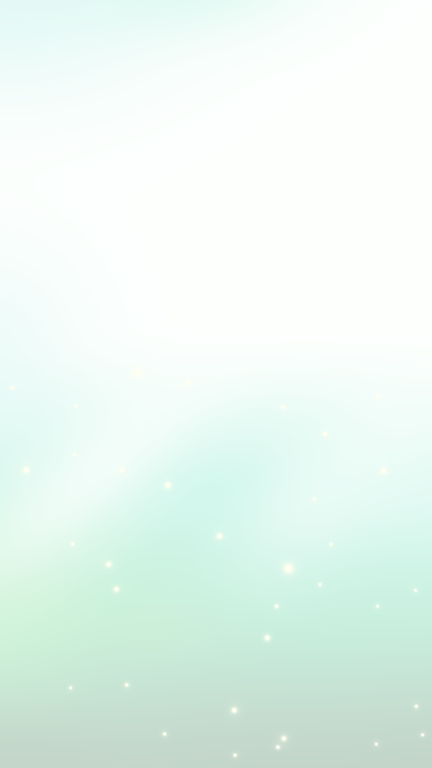
Reproduce this background procedurally as a WebGL 2 fragment shader.

```glsl
#version 300 es
precision highp float;
// Pale mint sky with soft white haze, slanted light rays and glowing motes.

#define ASPECT 0.5625
#define MOTE_TOP 0.53
#define MOTE_CHANCE 0.42
#define MOTE_LAYERS 2
#define RAY_SLOPE 0.8
#define RAY_STRENGTH 0.16
#define MOTTLE 0.035

uniform vec2 u_resolution;
out vec4 outColor;

const vec3 WHITE = vec3(0.992, 1.0, 0.992);
const vec3 AQUA = vec3(0.805, 0.965, 0.922);
const vec3 MINT = vec3(0.785, 0.940, 0.875);
const vec3 SAGE = vec3(0.765, 0.832, 0.785);
const vec3 LEAF = vec3(0.815, 0.955, 0.835);
const vec3 ICE = vec3(0.890, 0.975, 0.965);
const vec3 MOTE = vec3(1.0, 1.0, 0.94);

float hash(vec2 p) {
  vec3 h = fract(vec3(p.xyx) * 0.1031);
  h += dot(h, h.yzx + 33.33);
  return fract((h.x + h.y) * h.z);
}

float noise(vec2 p) {
  vec2 i = floor(p), f = fract(p);
  f = f * f * (3.0 - 2.0 * f);
  return mix(mix(hash(i), hash(i + vec2(1, 0)), f.x),
             mix(hash(i + vec2(0, 1)), hash(i + vec2(1, 1)), f.x), f.y);
}

// Soft elliptical patch, turned by an angle
float puff(vec2 p, vec2 centre, vec2 radii, float angle) {
  vec2 d = p - centre;
  float c = cos(angle), s = sin(angle);
  d = vec2(c * d.x + s * d.y, c * d.y - s * d.x) / radii;
  return exp(-dot(d, d));
}

vec3 sky(vec2 p) {
  float y = p.y + MOTTLE * (noise(p * 5.0) - 0.5);
  vec3 c = mix(SAGE, MINT, smoothstep(-0.02, 0.24, y));
  c = mix(c, AQUA, smoothstep(0.18, 0.38, y));
  c = mix(c, WHITE, smoothstep(0.37, 0.57, y));
  // Green warmth low on the left, cool tint on the middle left
  c = mix(c, LEAF, 0.75 * puff(p, vec2(0.0, 0.22), vec2(0.17, 0.13), 0.0));
  c = mix(c, LEAF, 0.35 * puff(p, vec2(0.21, 0.18), vec2(0.08, 0.05), 0.0));
  c = mix(c, ICE, 0.65 * puff(p, vec2(-0.02, 0.52), vec2(0.13, 0.15), 0.0));
  // Tints along the top edge
  c = mix(c, ICE, 0.9 * puff(p, vec2(0.0, 1.0), vec2(0.22, 0.13), 0.0));
  c = mix(c, AQUA, 0.6 * puff(p, vec2(0.24, 1.03), vec2(0.16, 0.07), 0.0));
  return c;
}

vec3 addHaze(vec3 c, vec2 p) {
  c = mix(c, WHITE, 0.68 * puff(p, vec2(0.13, 0.39), vec2(0.21, 0.075), 0.72));
  c = mix(c, WHITE, 0.55 * puff(p, vec2(0.43, 0.37), vec2(0.15, 0.085), 0.75));
  c = mix(c, WHITE, 0.45 * puff(p, vec2(0.56, 0.42), vec2(0.10, 0.14), 0.0));
  // Thin rays that rise to the right
  float across = dot(p, normalize(vec2(-RAY_SLOPE, 1.0)));
  float ray = noise(vec2(across * 55.0, 3.0)) * noise(vec2(across * 21.0, 8.0));
  float mask = puff(p, vec2(0.08, 0.39), vec2(0.20, 0.10), 0.7);
  mask += 0.5 * puff(p, vec2(0.50, 0.87), vec2(0.15), 0.0);
  return mix(c, WHITE, RAY_STRENGTH * 2.0 * ray * mask);
}

// One mote at most per cell, kept clear of the cell border
float motes(vec2 p, float cell, float size, float seed) {
  vec2 id = floor(p / cell);
  vec2 key = id + seed;
  vec2 jitter = vec2(hash(key + 17.3), hash(key + 41.7));
  vec2 centre = (id + mix(vec2(0.22), vec2(0.78), jitter)) * cell;
  float radius = size * mix(0.65, 1.35, pow(hash(key + 73.1), 2.0));
  float d = length(p - centre);
  float light = 0.95 * exp(-d * d / (radius * radius));
  light += 0.38 * exp(-d / (radius * 1.5));
  light *= 1.0 - smoothstep(0.08, 0.22, d / cell);
  float shown = step(hash(key), MOTE_CHANCE) * step(centre.y, MOTE_TOP);
  return shown * light;
}

void main() {
  vec2 p = gl_FragCoord.xy / u_resolution * vec2(ASPECT, 1.0);
  vec3 color = addHaze(sky(p), p);

  // Large motes first, then the small ones
  float light = 0.0;
  for (int i = 0; i < MOTE_LAYERS; i++) {
    float scale = pow(0.58, float(i));
    light += motes(p, 0.112 * scale, 0.0052 * scale, 11.0 + 29.0 * float(i));
  }
  color = mix(color, MOTE, clamp(light, 0.0, 1.0));
  outColor = vec4(color, 1.0);
}
```
